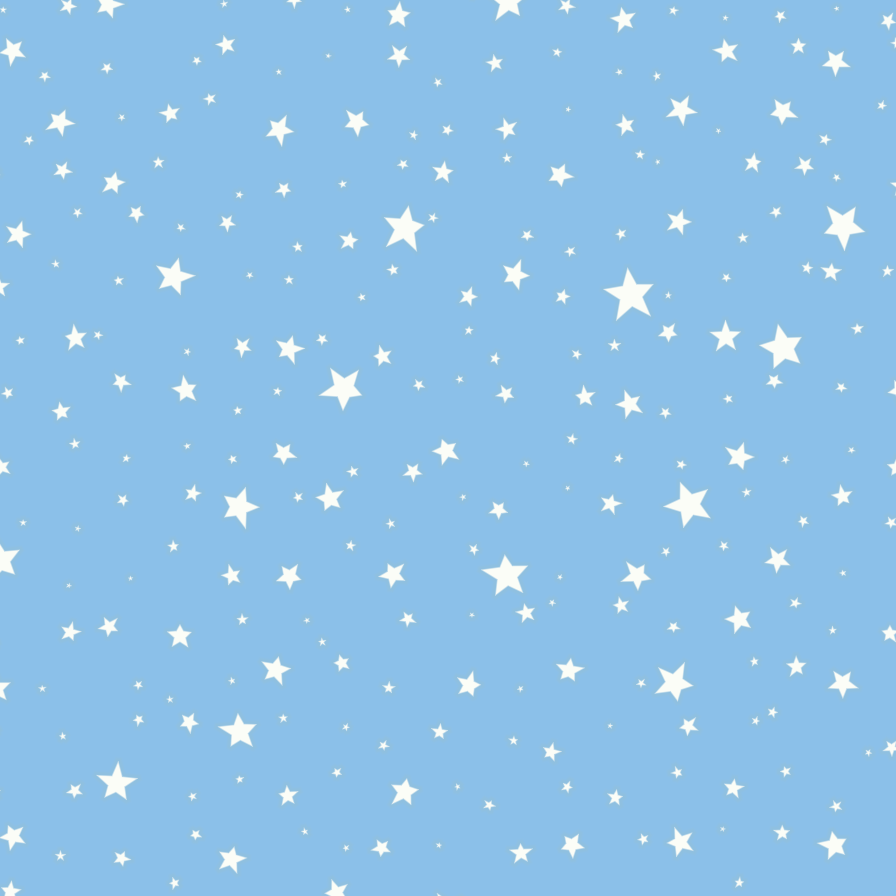
Give the GLSL for this pattern, as a Shadertoy shader.

```glsl
// Cream five-pointed stars of mixed sizes scattered over a flat sky blue.
// A jittered 16 x 16 grid holds one star per cell; every 4 x 4 block deals out
// one large, two or three medium, three small and many tiny stars.

const float GRID = 16.0;
const float SECTOR = 1.2566371; // angle of one star arm

// Integer hash, three values in 0..1
vec3 hash3(ivec3 cell) {
    uvec3 v = uvec3(cell + 4096) * 1664525u + 1013904223u;
    v.x += v.y * v.z; v.y += v.z * v.x; v.z += v.x * v.y;
    v ^= v >> 16u;
    v.x += v.y * v.z; v.y += v.z * v.x; v.z += v.x * v.y;
    return vec3(v >> 8u) / 16777216.0;
}

// Distance to a hand-cut star whose five arms differ in length
float starDistance(vec2 p, float radius, float spin, ivec2 cell) {
    float angle = atan(p.y, p.x) + spin;
    float arm = floor(angle / SECTOR + 0.5);
    float local = angle - arm * SECTOR;
    float armLength = radius * mix(0.84, 1.16, hash3(ivec3(cell, 20 + int(mod(arm, 5.0)))).x);

    vec2 q = length(p) * vec2(cos(local), abs(sin(local)));
    vec2 tip = vec2(armLength, 0.0);
    vec2 notch = 0.46 * radius * vec2(0.809, 0.588);
    vec2 edge = notch - tip;
    float side = dot(q - tip, normalize(vec2(edge.y, -edge.x)));
    return max(side, q.x - armLength);
}

// Star radius and jitter range, dealt by the rank of a cell in its block
vec2 starSize(ivec2 cell, float pick) {
    ivec2 block = cell >> 2;
    ivec2 inner = cell & 3;
    vec3 deal = hash3(ivec3(block, 7));
    if (deal.y > 0.5) inner = inner.yx;
    int rank = ((inner.x + 4 * inner.y) * 7 + int(deal.x * 16.0)) & 15;
    int mediumEnd = deal.z > 0.5 ? 3 : 2;

    if (rank == 0) return vec2(mix(0.021, 0.029, pick), 0.36);
    if (rank <= mediumEnd) return vec2(mix(0.0135, 0.0175, pick), 0.5);
    if (rank <= 6) return vec2(mix(0.0085, 0.012, pick), 0.65);
    return vec2(mix(0.0025, 0.0068, pick), 0.8);
}

void mainImage(out vec4 fragColor, in vec2 fragCoord) {
    float pixel = 1.0 / min(iResolution.x, iResolution.y);
    vec2 uv = fragCoord * pixel;
    vec2 gridPos = uv * GRID + vec2(2.37, 5.61);
    ivec2 home = ivec2(floor(gridPos));

    // Nearest star among the surrounding cells
    float dist = 1.0;
    for (int y = -1; y <= 1; y++) {
        for (int x = -1; x <= 1; x++) {
            ivec2 cell = home + ivec2(x, y);
            vec3 place = hash3(ivec3(cell, 1));
            vec3 look = hash3(ivec3(cell, 2));
            vec2 size = starSize(cell, look.x);
            vec2 center = vec2(cell) + 0.5 + (place.xy - 0.5) * size.y;
            vec2 p = (gridPos - center) / GRID;
            dist = min(dist, starDistance(p, size.x, look.y * 6.2831853, cell));
        }
    }

    // Sky, faint grey-blue fringe, then the star itself
    vec3 sky = vec3(0.547, 0.751, 0.912);
    vec3 fringe = vec3(0.565, 0.752, 0.872);
    vec3 cream = vec3(0.985, 0.992, 0.968);
    float soft = max(0.0012, 0.7 * pixel);
    vec3 color = mix(sky, fringe, 0.85 * (1.0 - smoothstep(0.002, 0.006, dist)));
    color = mix(color, cream, 1.0 - smoothstep(-soft, soft, dist));
    fragColor = vec4(color, 1.0);
}
```
